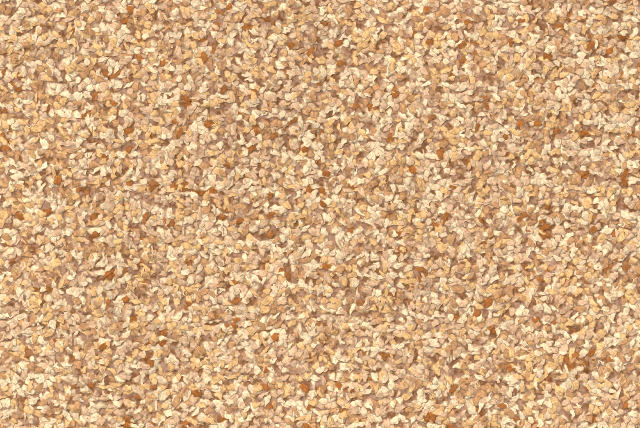
Write a WebGL 1 fragment shader that draws this texture.

```glsl
precision highp float;
uniform vec2 u_resolution;

const vec3 CREAM = vec3(0.99, 0.86, 0.69);
const vec3 BLUSH = vec3(0.91, 0.74, 0.58);
const vec3 HONEY = vec3(0.95, 0.75, 0.51);
const vec3 TAN   = vec3(0.82, 0.61, 0.42);
const vec3 RUST  = vec3(0.70, 0.43, 0.22);
const vec3 MAUVE = vec3(0.74, 0.57, 0.46);
const vec3 UMBER = vec3(0.56, 0.37, 0.23);

const float CHIP_DENSITY = 38.0;   // chips per canvas height, lowest layer
const float DENSITY_STEP = 6.0;    // extra chips per height for each layer
const float CHIP_CHANCE = 0.88;
const float RAGGEDNESS = 0.30;
const float SHADOW = 0.24;
const float GRAIN = 0.20;
const float GRIT_AMOUNT = 0.50;
const vec2 LIGHT_DIR = vec2(-0.6, 0.8);

float hash(vec2 p) {
  return fract(sin(dot(p, vec2(127.1, 311.7))) * 43758.5453);
}

float noise(vec2 p) {
  vec2 i = floor(p);
  vec2 f = fract(p);
  f = f * f * (3.0 - 2.0 * f);
  return mix(mix(hash(i), hash(i + vec2(1.0, 0.0)), f.x),
             mix(hash(i + vec2(0.0, 1.0)), hash(i + vec2(1.0, 1.0)), f.x), f.y);
}

mat2 rotation(float a) {
  return mat2(cos(a), sin(a), -sin(a), cos(a));
}

vec3 chipColor(float pick) {
  vec3 c = CREAM;
  c = mix(c, BLUSH, step(0.37, pick));
  c = mix(c, HONEY, step(0.60, pick));
  c = mix(c, TAN, step(0.82, pick));
  return mix(c, RUST, step(0.94, pick));
}

// Distance measure of a rounded flake with two broken sides: 1 on its rim
float flake(vec2 q, float seed) {
  float a = seed * 6.2832;
  float cutA = dot(q, vec2(cos(a), sin(a))) * 1.45;
  float cutB = dot(q, vec2(cos(a + 2.2), sin(a + 2.2))) * 1.3;
  return max(length(q), max(cutA, cutB));
}

// Paints one layer of scattered chips over the colour below
vec3 paintChips(vec3 below, vec2 uv, float layer) {
  float density = CHIP_DENSITY + DENSITY_STEP * layer;
  vec2 p = uv * density + layer * 17.3;
  vec2 cell = floor(p);
  vec2 ragged = vec2(noise(p * 3.1), noise(p * 3.1 + 40.0)) - 0.5;
  float pixel = density / u_resolution.y;
  vec3 color = below;
  for (int j = -1; j <= 1; j++) {
    for (int i = -1; i <= 1; i++) {
      vec2 id = cell + vec2(float(i), float(j));
      vec2 key = id + layer * 91.0;
      vec2 jitter = vec2(hash(key + 3.7), hash(key + 8.1)) - 0.5;
      vec2 local = p - id - 0.5 - jitter * 0.8;
      float pick = hash(key + 1.3);
      float seed = hash(key + 5.9);
      vec2 size = vec2(mix(0.40, 0.78, hash(key + 2.2)),
                       mix(0.22, 0.46, hash(key + 6.6)));
      mat2 turn = rotation(hash(key + 9.4) * 6.2832);
      vec2 q = turn * (local + ragged * RAGGEDNESS) / size;
      vec2 qShade = turn * (local + ragged * RAGGEDNESS + LIGHT_DIR * 0.11) / size;
      float present = step(hash(key + 12.5), CHIP_CHANCE);
      float d = flake(q, seed);
      float soft = pixel * 0.7 / size.y + 0.04;
      float cover = present * (1.0 - smoothstep(1.0 - soft, 1.0 + soft, d));
      float shade = present * (1.0 - smoothstep(0.75, 1.2, flake(qShade, seed)));

      // Tone, slanted light, dark rim and lengthwise fibres
      float fibre = noise(q * vec2(1.6, 4.5) + seed * 60.0) - 0.5;
      float tone = 0.96 + 0.12 * hash(key + 15.2);
      tone += 0.09 * dot(local, LIGHT_DIR) / size.x + 0.16 * fibre;
      tone -= 0.14 * smoothstep(0.65, 1.05, d);
      color *= 1.0 - SHADOW * shade;
      color = mix(color, chipColor(pick) * tone, cover);
    }
  }
  return color;
}

void main() {
  vec2 uv = gl_FragCoord.xy / u_resolution.y;
  float coarse = noise(uv * 75.0);
  float fine = noise(uv * 190.0 + 7.0);

  // Speckled bed seen in the gaps
  vec3 grit = mix(UMBER, MAUVE, smoothstep(0.15, 0.75, 0.5 * coarse + 0.5 * fine));
  vec3 color = grit;
  for (int k = 0; k < 3; k++) color = paintChips(color, uv, float(k));

  // Patches of grit clinging to the chips
  float patches = noise(uv * 26.0 + 11.0) * 0.6 + noise(uv * 62.0 + 5.0) * 0.4;
  float speckle = smoothstep(0.35, 0.7, noise(uv * 145.0 + 31.0));
  color = mix(color, grit, GRIT_AMOUNT * smoothstep(0.52, 0.72, patches) * speckle);

  // Fine grain, rare dark pits and slow drift in brightness
  color *= 1.0 + GRAIN * (noise(uv * 240.0 + 19.0) - 0.5);
  float pit = smoothstep(0.88, 0.97, noise(uv * 88.0 + 53.0));
  color = mix(color, UMBER * 0.75, 0.55 * pit);
  color *= 1.02 + 0.06 * (noise(uv * 3.0 + 2.0) - 0.5);
  gl_FragColor = vec4(clamp(color, 0.0, 1.0), 1.0);
}
```
